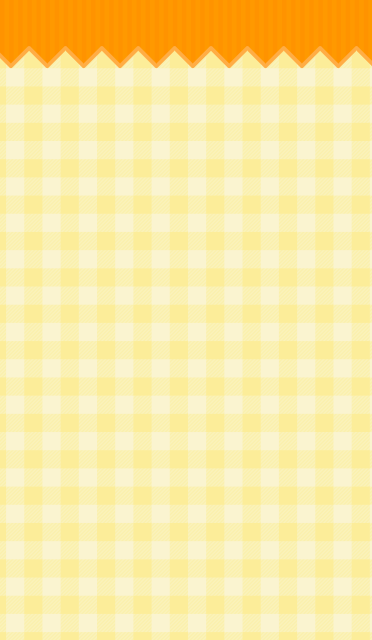
A Shadertoy shader for this pattern:

```glsl
#define PITCH 0.05684        // tile size as a share of the height
#define CHECK_START vec2(0.667, 0.376)
#define HATCH_COUNT 10.0     // diagonal lines per tile
#define RIB_COUNT 4.0        // awning ribs per tile
#define TOOTH_PEAK vec2(0.80, 1.32)
#define TRIM_HALF_WIDTH 0.053

const vec3 CREAM = vec3(0.98, 0.955, 0.815);
const vec3 YELLOW = vec3(0.99, 0.93, 0.60);
const vec3 HATCH_LIGHT = vec3(0.98, 0.95, 0.735);
const vec3 HATCH_DARK = vec3(0.98, 0.94, 0.675);
const vec3 ORANGE = vec3(1.0, 0.60, 0.0);
const vec3 ORANGE_RIB = vec3(1.0, 0.578, 0.0);
const vec3 TRIM = vec3(1.0, 0.68, 0.27);

// Antialiased fill: one where the signed distance is negative
float cover(float dist, float pixel) {
    return clamp(0.5 - dist / pixel, 0.0, 1.0);
}

// Bands filling the first half of every unit
float band(float x, float pixel) {
    return cover(abs(fract(x + 0.25) - 0.5) - 0.25, pixel);
}

vec3 gingham(vec2 p, float pixel) {
    vec2 cell = p - CHECK_START;
    float column = band(cell.x, pixel);
    float row = band(cell.y, pixel);
    float diagonal = (p.x + p.y) * HATCH_COUNT;
    vec3 hatch = mix(HATCH_LIGHT, HATCH_DARK, band(diagonal, pixel * HATCH_COUNT * 1.414));
    vec3 creamRow = mix(CREAM, hatch, column);
    vec3 yellowRow = mix(hatch, YELLOW, column);
    return mix(creamRow, yellowRow, row);
}

// Folded zigzag: x is the unsigned distance, y is negative above it
vec2 zigzag(vec2 p) {
    vec2 q = p - TOOTH_PEAK;
    q.x = abs(fract(q.x + 0.5) - 0.5);
    float along = clamp((q.x + q.y) * 0.5, 0.0, 0.5);
    return vec2(length(q - vec2(along)), (q.y - q.x) * 0.7071);
}

void mainImage(out vec4 fragColor, in vec2 fragCoord) {
    // Tile coordinates measured from the top left
    float pixel = 1.0 / (iResolution.y * PITCH);
    vec2 p = vec2(fragCoord.x, iResolution.y - fragCoord.y) * pixel;
    vec3 color = gingham(p, pixel);

    // Ribbed awning with a rounded zigzag trim
    vec2 edge = zigzag(p);
    vec3 awning = mix(ORANGE, ORANGE_RIB, band(p.x * RIB_COUNT, pixel * RIB_COUNT));
    color = mix(color, awning, cover(edge.y, pixel));
    color = mix(color, TRIM, cover(edge.x - TRIM_HALF_WIDTH, pixel));
    fragColor = vec4(color, 1.0);
}
```
